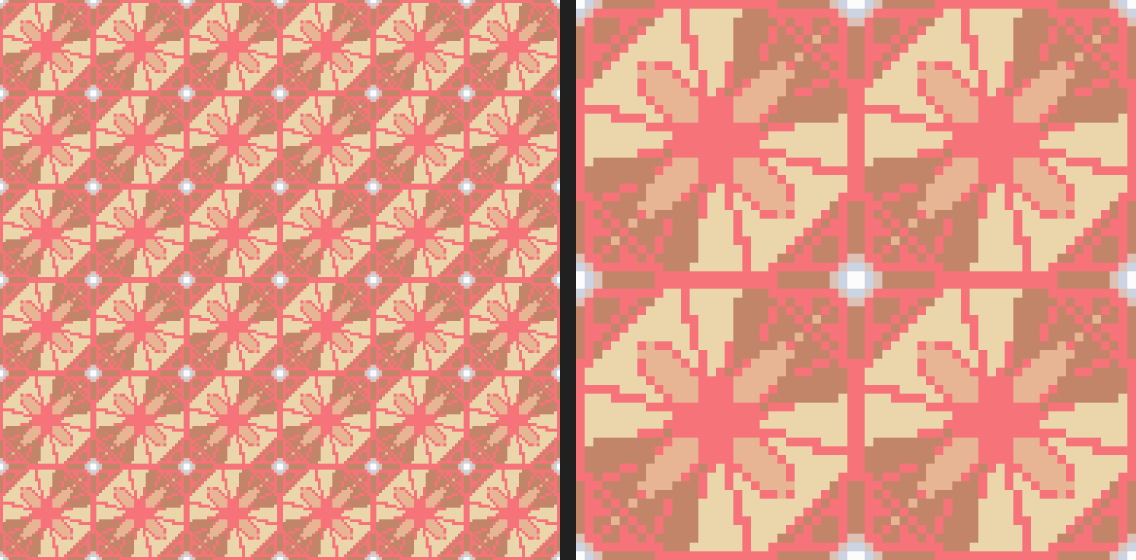
Left: the whole. Right: its middle third, enlarged.
Give the GLSL for this pattern, as a Shadertoy shader.

```glsl
// Pixel-mosaic flower tiles, six across and six down, 32 square cells per tile.
// Each tile is folded about both diagonals: cream and brown wedges, four peach
// petals, thin radial veins, mottled corners and a pale stud where tiles meet.

const float TILES = 6.0;
const float CELLS = 32.0;
const int SAMPLES = 3;

const vec3 CORAL = vec3(0.97, 0.45, 0.48);
const vec3 CREAM = vec3(0.92, 0.84, 0.67);
const vec3 BROWN = vec3(0.76, 0.52, 0.41);
const vec3 PEACH = vec3(0.91, 0.71, 0.58);
const vec3 SILVER = vec3(0.80, 0.83, 0.89);
const vec3 WHITE = vec3(0.99);

float hash(vec2 p) {
    return fract(sin(dot(p, vec2(127.1, 311.7))) * 43758.5453);
}

// Distance to a segment lying on the first axis, from a to b
float axisSegment(vec2 p, float a, float b) {
    return length(vec2(p.x - clamp(p.x, a, b), p.y));
}

// Distance to a ray from the centre, inside its own quadrant
float rayDistance(vec2 p, float angle) {
    return abs(p.y * cos(angle) - p.x * sin(angle));
}

// One value per cell, the same on both sides of a diagonal
float cellNoise(vec2 k, float seed) {
    vec2 id = floor(k);
    return hash(vec2(min(id.x, id.y), max(id.x, id.y)) + seed);
}

// Cream and brown wedges with veins; diag = (brown axis, cream axis)
vec3 flower(vec2 diag, vec2 fold) {
    float r = length(diag);
    float fromCream = atan(diag.x, diag.y);
    bool isCream = fromCream < 0.96;
    vec3 col = isCream ? CREAM : BROWN;

    // Vein through each cream wedge, and a short one beside the brown
    if (rayDistance(diag.yx, 0.53) < 0.52) col = CORAL;
    if (rayDistance(diag.yx, 0.96) < 0.5 && r < 9.0) col = CORAL;

    // Petals along both diagonals, outlined fully on the cream side
    float petal = axisSegment(isCream ? diag.yx : diag, 4.6, 10.0);
    float outline = isCream || r < 8.0 ? 2.35 : 1.5;
    if (petal < outline) col = CORAL;
    if (petal < 1.5) col = PEACH;

    // Heart and its upright cross
    float cross = min(fold.x, fold.y);
    if (r < 3.0 || (cross < 1.6 && max(fold.x, fold.y) < 5.2)) col = CORAL;
    return col;
}

// Fine brown and coral mottling near the tile corners
vec3 cornerFill(vec2 k) {
    vec3 col = cellNoise(k, 3.0) < 0.36 ? CORAL : BROWN;
    if (abs(length(k) - 6.3) < 0.55) col = CORAL;
    return col;
}

// Dotted line from the tip of each brown-side petal towards the stud
vec3 fleckLine(vec3 col, vec2 diag, vec2 k) {
    vec2 id = floor(k);
    if (diag.x > 11.5 && diag.x > diag.y && id.x == id.y) {
        col = mod(id.x, 2.0) < 0.5 && id.x > 3.0 ? PEACH : CORAL;
    }
    return col;
}

// Straight frame, with brown bars running out from each stud
vec3 frame(vec3 col, vec2 k) {
    float across = min(k.x, k.y);
    float along = max(k.x, k.y);
    if (across < 2.0 && along < 10.0) col = CORAL;
    if (across < 1.0) col = along > 3.0 && along < 9.0 ? BROWN : CORAL;
    return col;
}

vec3 stud(vec3 col, vec2 k) {
    float r = length(k);
    if (r < 2.6) col = mix(PEACH, SILVER, 0.4);
    if (r < 1.7) col = SILVER;
    if (max(k.x, k.y) < 1.0) col = WHITE;
    return col;
}

vec3 tileColor(vec2 uv) {
    // Cell centre measured from the tile centre
    vec2 cell = floor(uv * TILES * CELLS);
    vec2 c = mod(cell, CELLS) + 0.5 - 0.5 * CELLS;
    vec2 fold = abs(c);
    vec2 k = 0.5 * CELLS - fold;
    vec2 diag = abs(vec2(c.x + c.y, c.y - c.x)) * 0.7071;
    float reach = max(diag.x, diag.y);
    bool brownSide = diag.x > diag.y;

    // Corners start raggedly, behind a broken coral rim
    float edge = 13.7 + 0.9 * cellNoise(k, 11.0);
    vec3 col = flower(diag, fold);
    if (reach > edge) col = cornerFill(k);
    float rim = abs(reach - edge - 0.4);
    if (rim < 0.45 && (!brownSide || cellNoise(k, 5.0) < 0.6)) col = CORAL;

    // Loose coral stitches along the outer part of the brown wedges
    bool stitched = brownSide && reach > 10.0 && rayDistance(diag, 0.3) < 0.5;
    if (stitched) col = CORAL;

    col = fleckLine(col, diag, k);
    return stud(frame(col, k), k);
}

void mainImage(out vec4 fragColor, in vec2 fragCoord) {
    // Average a small grid of samples to smooth the cell edges
    vec3 sum = vec3(0.0);
    for (int n = 0; n < SAMPLES * SAMPLES; n++) {
        vec2 grid = vec2(n % SAMPLES, n / SAMPLES);
        vec2 offset = (grid + 0.5) / float(SAMPLES) - 0.5;
        sum += tileColor((fragCoord + offset) / iResolution.xy);
    }
    fragColor = vec4(sum / float(SAMPLES * SAMPLES), 1.0);
}
```
